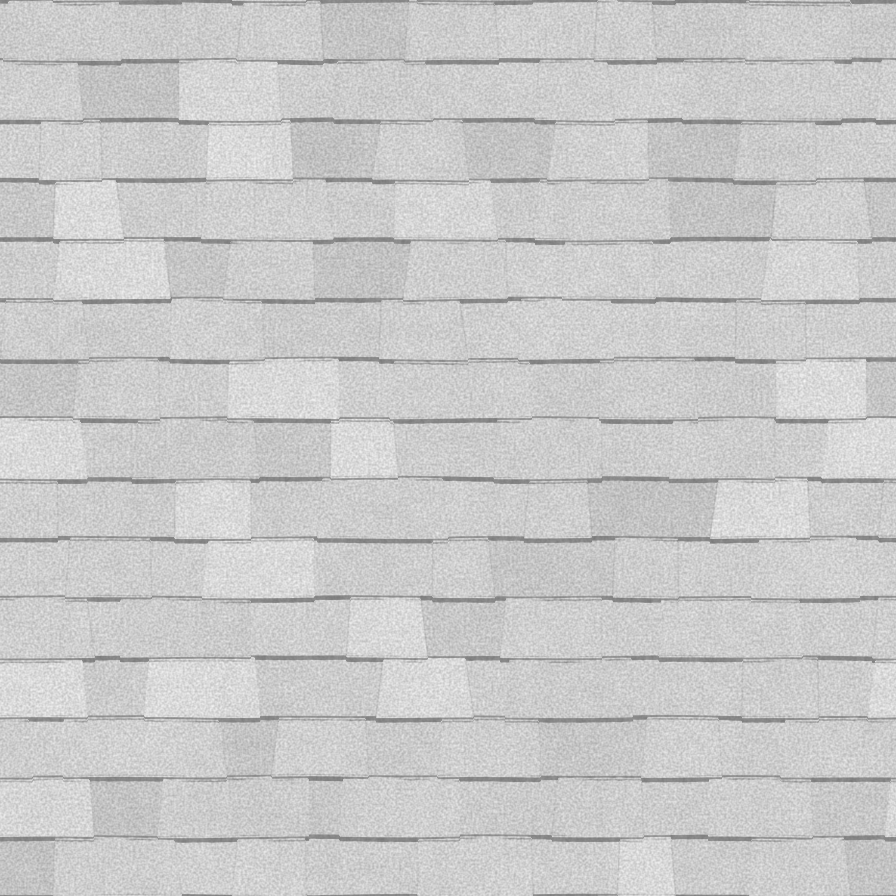
Give the GLSL for this texture, as a WebGL 1 fragment shader.

```glsl
precision highp float;
uniform vec2 u_resolution;

const float ROWS = 15.0;
const float TABS = 5.0;

vec2 hash2(vec2 p) {
  vec3 q = fract(p.xyx * vec3(0.1031, 0.1030, 0.0973));
  q += dot(q, q.yzx + 33.33);
  return fract((q.xx + q.yz) * q.zy);
}

float corner(vec2 cell, vec2 offset, vec2 period) {
  float angle = 6.2832 * hash2(mod(cell, period) + 3.0).x;
  return dot(vec2(cos(angle), sin(angle)), offset);
}

// Gradient noise that wraps after a whole number of cells
float noise(vec2 p, vec2 period) {
  vec2 i = floor(p), f = fract(p);
  vec2 w = f * f * f * (f * (f * 6.0 - 15.0) + 10.0);
  vec2 e = vec2(1.0, 0.0);
  float low = mix(corner(i, f, period), corner(i + e.xy, f - e.xy, period), w.x);
  float high = mix(corner(i + e.yx, f - e.yx, period), corner(i + e.xx, f - e.xx, period), w.x);
  return mix(low, high, w.y);
}

float band(float d, float blur) {
  return smoothstep(-blur, blur, d);
}

// One course of shingles: x = shade, y = tab coverage
vec2 course(float row, float x, float height) {
  row = mod(row, ROWS);
  float u = x * TABS + hash2(vec2(row, 71.0)).x;
  float blur = 0.7 * TABS / u_resolution.x;
  float f = fract(u);
  vec2 tabId = vec2(mod(floor(u), TABS), row);
  vec2 gapId = vec2(mod(floor(u + 0.5), TABS), row);
  vec2 edges = hash2(tabId + 7.0);
  vec2 flare = 0.05 * (1.0 - height) * hash2(tabId + 31.0);

  // Tabs widen toward the bottom of the course
  float left = 0.05 + 0.35 * edges.x - flare.x;
  float right = 0.6 + 0.32 * edges.y + flare.y;
  float inside = min(f - left, right - f);
  float tab = band(inside, blur);

  vec2 tabTone = hash2(tabId + 53.0);
  vec2 gapTone = hash2(gapId + 97.0);
  float tabShade = 0.808 + 0.038 * step(0.82, tabTone.x) + 0.02 * (tabTone.y - 0.5);
  float gapShade = 0.802 - 0.032 * step(0.7, gapTone.x) + 0.02 * (gapTone.y - 0.5);
  float seam = 1.0 - smoothstep(0.0, 0.005 + blur, abs(inside));
  return vec2(mix(gapShade, tabShade, tab) - 0.06 * seam * edges.x, tab);
}

void main() {
  vec2 uv = gl_FragCoord.xy / u_resolution;
  float blur = 0.7 * ROWS / u_resolution.y;

  // Signed height from the nearest joint between two courses
  float y = uv.y * ROWS;
  float joint = floor(y + 0.5);
  float d = y - joint + 0.035 * noise(vec2(uv.x * 7.0, joint + 0.3), vec2(7.0, ROWS));
  vec2 upper = course(joint, uv.x, max(d, 0.0));
  vec2 lower = course(joint - 1.0, uv.x, 1.0 + min(d, 0.0));

  // Shadow below the butt edge: solid over gaps, thin over tabs
  float ragged = noise(vec2(uv.x * 130.0, joint + 0.4), vec2(130.0, ROWS));
  float gap = 1.0 - lower.y;
  float top = mix(0.022, -0.012, upper.y);
  float bottom = top - mix(0.032, 0.075, gap) + 0.008 * ragged;
  float shadow = band(top - d, blur) * band(d - bottom, blur);
  float shade = mix(lower.x, upper.x, band(d - top, blur));

  // Second, fainter line where the laminated layers show their edge
  float broken = smoothstep(-0.25, 0.1, noise(vec2(uv.x * 20.0, joint + 0.6), vec2(20.0, ROWS)));
  float ply = band(0.014 - abs(d - bottom + 0.034 + 0.02 * ragged), blur);
  shade -= 0.17 * ply * broken * lower.y;
  float lip = band(0.01 - abs(d - top - 0.03), blur);
  shade -= 0.09 * lip * (1.0 - broken) * upper.y;

  // Mineral granules and faint mottling
  float grain = 0.10 * noise(uv * 290.0, vec2(290.0)) + 0.09 * noise(uv * 430.0 + 0.37, vec2(430.0));
  float mottle = 0.02 * noise(uv * 9.0, vec2(9.0)) + 0.025 * noise(uv * 50.0, vec2(50.0));
  float shadowTone = mix(0.57, 0.53, gap) + 0.05 * ragged;
  shade = mix(shade + mottle, shadowTone, shadow);
  shade += grain * (1.0 - 0.6 * shadow);
  gl_FragColor = vec4(vec3(shade), 1.0);
}
```
